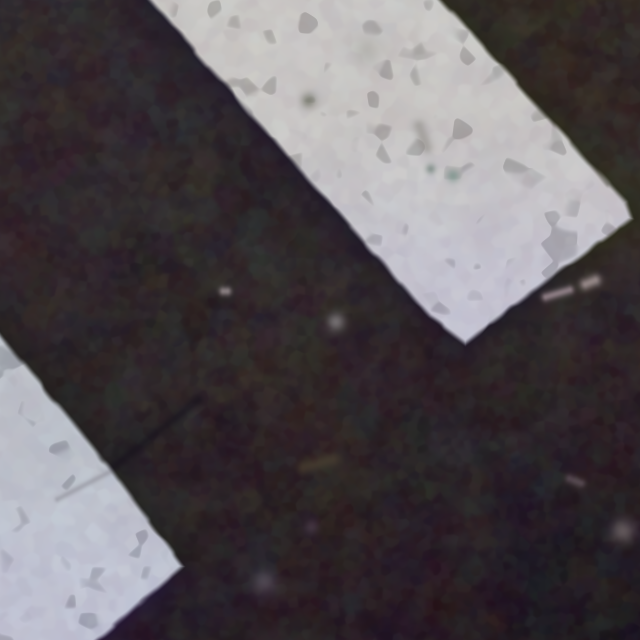
A three.js fragment shader for this texture:

```glsl
varying vec2 vUv;

vec3 hash3(vec2 cell) {
  vec3 q = fract(vec3(cell.xyx) * vec3(0.1031, 0.1030, 0.0973));
  q += dot(q, q.yxz + 33.33);
  return fract((q.xxy + q.yzz) * q.zyx);
}

// Cellular noise with soft borders, centred on zero; one value per channel
vec3 blotches(vec2 p) {
  vec2 cell = floor(p);
  vec3 total = vec3(0.0);
  float weight = 0.0;
  for (int j = -1; j <= 1; j++) {
    for (int i = -1; i <= 1; i++) {
      vec2 site = cell + vec2(float(i), float(j));
      vec2 away = site + hash3(site + 17.0).xy - p;
      float w = exp(-6.0 * dot(away, away));
      total += w * hash3(site + 71.0);
      weight += w;
    }
  }
  return total / weight - 0.5;
}

// Mostly shared brightness, with a little colour variation
vec3 mottle(vec2 p, float chroma) {
  vec3 n = blotches(p);
  return mix(vec3(n.g), n, chroma);
}

// Signed distance to the line a-b, negative on its left
float edge(vec2 p, vec2 a, vec2 b) {
  vec2 dir = normalize(b - a);
  return dir.y * (p.x - a.x) - dir.x * (p.y - a.y);
}

// Soft stroke from a to b; a dot when both ends agree
float mark(vec2 p, vec2 a, vec2 b, float radius) {
  vec2 ab = b - a;
  float t = clamp(dot(p - a, ab) / max(dot(ab, ab), 1e-6), 0.0, 1.0);
  float d = length(p - a - ab * t) / radius;
  return exp(-d * d);
}

float spot(vec2 p, vec2 centre, float radius) {
  return mark(p, centre, centre, radius);
}

float upperStripe(vec2 p) {
  float d = edge(p, vec2(0.234, 1.0), vec2(0.671, 0.505));
  d = max(d, edge(p, vec2(0.671, 0.505), vec2(0.727, 0.465)));
  d = max(d, edge(p, vec2(0.727, 0.465), vec2(0.986, 0.659)));
  d = max(d, edge(p, vec2(0.986, 0.659), vec2(0.977, 0.684)));
  return max(d, edge(p, vec2(0.977, 0.684), vec2(0.690, 1.0)));
}

float lowerStripe(vec2 p) {
  float d = edge(p, vec2(0.154, 0.0), vec2(0.286, 0.115));
  d = max(d, edge(p, vec2(0.286, 0.115), vec2(0.169, 0.271)));
  return max(d, edge(p, vec2(0.169, 0.271), vec2(0.0, 0.479)));
}

vec3 asphalt(vec2 p) {
  vec3 c = mix(vec3(0.162, 0.128, 0.148), vec3(0.190, 0.160, 0.170), smoothstep(0.0, 0.8, p.y));
  c += vec3(0.012, 0.004, -0.018) * smoothstep(1.5, 1.9, p.x + p.y);
  c -= vec3(0.035, 0.025, 0.020) * spot(p, vec2(1.0, 0.0), 0.28);
  c += 0.035 * mottle(p * 9.0, 0.6);
  c += 0.055 * mottle(p * 30.0, 0.6);
  return c + 0.045 * mottle(p * 80.0, 0.4);
}

// Pebbles, glints and a crack on the road
vec3 debris(vec2 p, vec3 c) {
  c = mix(c, vec3(0.09, 0.07, 0.11), 0.6 * mark(p, vec2(0.17, 0.265), vec2(0.31, 0.375), 0.008));
  c = mix(c, vec3(0.58, 0.54, 0.55), 0.85 * mark(p, vec2(0.349, 0.545), vec2(0.355, 0.545), 0.007));
  c = mix(c, vec3(0.47, 0.45, 0.46), 0.9 * spot(p, vec2(0.525, 0.497), 0.014));
  c = mix(c, vec3(0.62, 0.55, 0.58), 0.8 * mark(p, vec2(0.853, 0.536), vec2(0.890, 0.547), 0.007));
  c = mix(c, vec3(0.66, 0.60, 0.60), 0.8 * mark(p, vec2(0.915, 0.556), vec2(0.930, 0.562), 0.009));
  c = mix(c, vec3(0.43, 0.39, 0.40), 0.8 * spot(p, vec2(0.973, 0.170), 0.019));
  c = mix(c, vec3(0.42, 0.36, 0.40), 0.6 * mark(p, vec2(0.890, 0.252), vec2(0.908, 0.245), 0.007));
  c = mix(c, vec3(0.36, 0.33, 0.37), 0.7 * spot(p, vec2(0.413, 0.091), 0.018));
  c = mix(c, vec3(0.32, 0.26, 0.31), 0.6 * spot(p, vec2(0.487, 0.177), 0.012));
  return mix(c, vec3(0.30, 0.26, 0.20), 0.6 * mark(p, vec2(0.475, 0.270), vec2(0.520, 0.282), 0.010));
}

vec3 paint(vec2 p, vec3 warm, vec3 cool, float coolness) {
  vec3 c = mix(warm, cool, coolness);
  c += 0.030 * mottle(p * 14.0, 0.3) + 0.045 * mottle(p * 60.0, 0.3);
  return c - 0.12 * smoothstep(0.25, 0.42, blotches(p * 42.0).r);
}

// Worn flecks on the upper stripe and a fine crack on the lower one
vec3 wear(vec2 p, vec3 c) {
  c = mix(c, vec3(0.46, 0.47, 0.42), 0.75 * spot(p, vec2(0.482, 0.843), 0.012));
  c = mix(c, vec3(0.58, 0.57, 0.55), 0.6 * mark(p, vec2(0.655, 0.803), vec2(0.667, 0.770), 0.010));
  c = mix(c, vec3(0.46, 0.52, 0.50), 0.7 * spot(p, vec2(0.673, 0.736), 0.008));
  c = mix(c, vec3(0.48, 0.58, 0.54), 0.7 * spot(p, vec2(0.708, 0.725), 0.010));
  c = mix(c, vec3(0.65, 0.64, 0.62), 0.5 * spot(p, vec2(0.575, 0.920), 0.022));
  return mix(c, vec3(0.58, 0.58, 0.62), 0.6 * mark(p, vec2(0.09, 0.220), vec2(0.17, 0.262), 0.005));
}

// Tinted shade beside a painted edge: a wide falloff and a narrow rim
vec3 fringe(vec3 c, float d, vec3 tint) {
  float reach = max(d, 0.0);
  return mix(c, tint, 0.35 * exp(-reach / 0.045) + 0.4 * exp(-reach / 0.012));
}

void main() {
  vec2 p = vUv;
  float wobble = 0.005 * blotches(p * 38.0).b;
  float upper = upperStripe(p) + wobble;
  float lower = lowerStripe(p) + wobble;

  // Road, with cool and olive fringes on opposite sides of the paint
  vec3 color = asphalt(p);
  float rightSide = smoothstep(-0.04, 0.10, dot(p - vec2(0.856, 0.562), vec2(0.74, 0.67)));
  color = fringe(color, upper, mix(vec3(0.10, 0.085, 0.16), vec3(0.16, 0.17, 0.09), rightSide));
  color = fringe(color, lower, mix(vec3(0.13, 0.08, 0.23), vec3(0.12, 0.13, 0.11), smoothstep(0.07, 0.14, p.y)));
  color = debris(p, color);

  // Painted stripes, cooler towards their lower ends
  vec3 upperPaint = paint(p, vec3(0.78, 0.77, 0.765), vec3(0.765, 0.76, 0.815), smoothstep(0.85, 0.48, p.y));
  vec3 lowerPaint = paint(p, vec3(0.735, 0.75, 0.785), vec3(0.75, 0.76, 0.825), smoothstep(0.35, 0.0, p.y));
  color = mix(color, wear(p, upperPaint), smoothstep(0.005, -0.006, upper));
  color = mix(color, wear(p, lowerPaint), smoothstep(0.005, -0.006, lower));
  gl_FragColor = vec4(color, 1.0);
}
```
